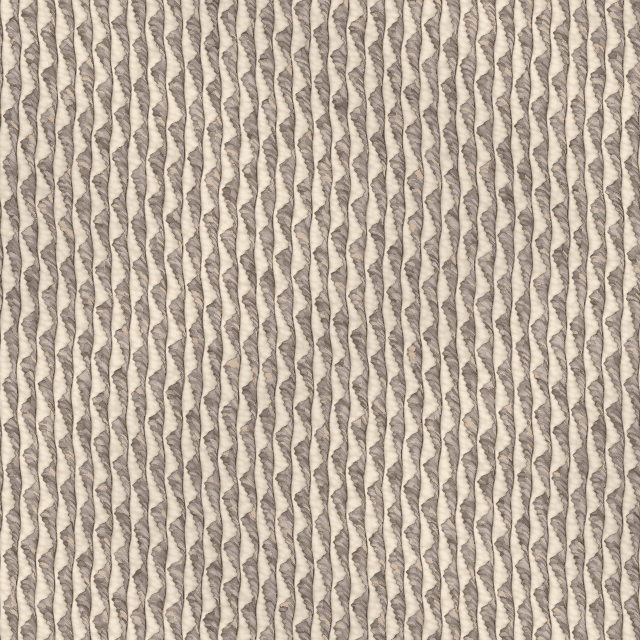
Reproduce this texture procedurally as a WebGL 2 fragment shader.

```glsl
#version 300 es
precision highp float;
// Looped wool carpet: narrow ribs, each a cream strand swelling into lobes
// beside a grey-brown strand that fills the gaps. Ribs come from fract, lobes
// from a skewed sine, and yarn loops from cellular noise stretched along them.
uniform vec2 u_resolution;
out vec4 fragColor;

const float TAU = 6.28318;

float hash(vec2 p) {
    return fract(sin(dot(p, vec2(127.1, 311.7))) * 43758.5);
}

// Cellular noise: x = distance to the nearest point, y = that cell's random tone.
vec2 cells(vec2 p) {
    vec2 base = floor(p);
    vec2 nearest = vec2(9.0, 0.0);
    for (int j = -1; j <= 1; j++) {
        for (int i = -1; i <= 1; i++) {
            vec2 cell = base + vec2(i, j);
            vec2 point = cell + 0.15 + 0.7 * vec2(hash(cell), hash(cell + 41.3));
            float d = distance(p, point);
            if (d < nearest.x) nearest = vec2(d, hash(cell + 17.9));
        }
    }
    return nearest;
}

// Rounded cross-section of a strand, 1 on the crest and 0 at the sides.
float crest(float t) {
    return sqrt(max(0.0, 1.0 - t * t));
}

void main() {
    vec2 uv = gl_FragCoord.xy / u_resolution;

    // Ribs, wandering slightly sideways
    float x = uv.x * 35.0 + 0.10 * sin(uv.y * 19.0 + uv.x * 6.0)
            + 0.05 * sin(uv.y * 91.0 + uv.x * 40.0);
    float rib = floor(x);
    float u = fract(x);

    // Staggered lobes, uneven in place and width
    float phase = uv.y * 14.5 + 0.47 * rib + 0.16 * hash(vec2(rib, 3.0))
                + 0.06 * sin(uv.y * 37.0 + rib * 2.3);
    float wave = sin(TAU * phase + 0.6 * sin(TAU * phase));
    float swell = 0.27 + 0.07 * hash(vec2(rib, floor(phase + 0.5)));
    float loopRow = uv.y * 112.0 + 9.0 * hash(vec2(rib, 8.0));
    float edge = 0.53 + swell * wave + 0.04 * sin(loopRow * TAU + rib);

    // Cream strand: soft, plump loops
    float creamSide = (u - 0.5 * edge) / (0.5 * edge);
    vec2 tuft = cells(vec2(u * 2.0 + rib * 7.0, loopRow + 0.9 * u));
    float creamLight = crest(creamSide) * (1.08 - 0.42 * tuft.x) + 0.10 * tuft.y;
    vec3 cream = mix(vec3(0.61, 0.55, 0.47), vec3(0.94, 0.89, 0.82),
                     clamp(creamLight, 0.0, 1.0));

    // Grey strand: slanted, arching loops with finer fibres over them
    float greySide = clamp((u - edge) / (1.0 - edge), 0.0, 1.0);
    float arch = loopRow + 1.6 * greySide * greySide - 0.5 * greySide;
    vec2 loopCell = cells(vec2(u * 1.5 + rib * 5.0, arch));
    vec2 fibre = cells(vec2(u * 3.0 + rib * 11.0, arch * 2.3));
    float greyLight = 0.50 * crest(2.0 * greySide - 1.0) + 0.40 * loopCell.y
                    + 0.42 * fibre.y - 0.55 * loopCell.x + 0.06;
    vec3 grey = mix(vec3(0.35, 0.29, 0.25), vec3(0.77, 0.72, 0.68),
                    clamp(greyLight, 0.0, 1.0));
    grey += vec3(0.05, 0.01, -0.04) * step(0.82, loopCell.y * 0.5 + fibre.y * 0.5);

    // Join the strands with a soft groove on either side
    float creamMask = smoothstep(0.0, 0.10, u)
                    * (1.0 - smoothstep(edge - 0.06, edge + 0.06, u));
    vec3 color = mix(grey, cream, creamMask);

    // Faint unevenness of the pile
    color *= 1.0 + 0.02 * sin(uv.x * 9.0 + 2.0 * sin(uv.y * 7.0));
    fragColor = vec4(color, 1.0);
}
```
